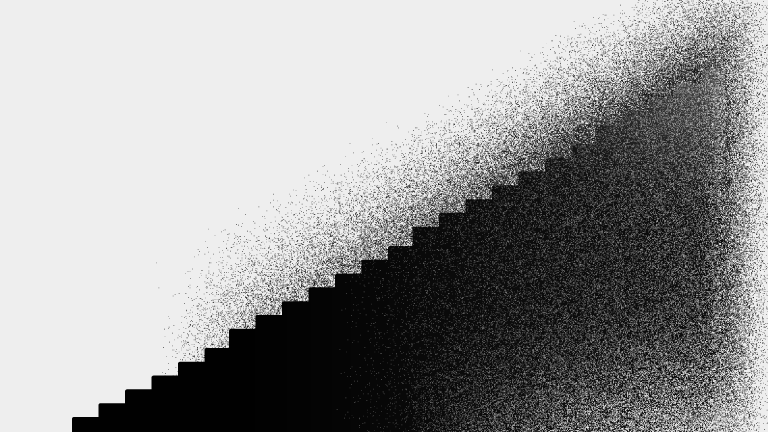
Write a Shadertoy shader that draws this background.

```glsl
// A black staircase climbs to the right across a pale ground, wrapped in
// stippled grain. Flights of seven steps repeat by floor(); a hash per grain
// cell is compared with smooth density fields. Lengths are in canvas heights.

const vec3 PAPER = vec3(0.933);
const vec3 INK = vec3(0.004);
const float GRAIN_CELLS = 640.0;     // grain cells per canvas height
const int SUBSAMPLES = 4;            // per axis, smooths edges and grain

const vec2 FLIGHT_START = vec2(0.1053, 0.0030);
const vec2 FLIGHT_SIZE = vec2(0.4248, 0.2361);
const vec2 STEP_SIZE = vec2(0.0613, 0.0319);
const float LAST_STEP = 6.0;         // index of the last step in a flight
const float STAIR_LEFT = 0.1667;
const float STAIR_RIGHT = 1.678;
const float CORNER_RADIUS = 0.005;

const float SPRAY_HEIGHT = 0.275;    // reach of dark grain above the stairs
const float SPRAY_GROWTH = 0.51;     // gain in density towards the right
const float SPRAY_MAX = 0.64;        // densest spray above the stairs
const float SPRAY_MAX_LOW = 0.84;    // densest spray beside the stairs
const float SPECK_FADE = 0.4;        // how pale a dark speck may be
const float DUST_AMOUNT = 0.22;      // light grain inside the stairs
const float FLOOR_GLOW = 0.65;       // light grain at the lower right
const float FLOOR_GLOW_TOP = 0.352;
const float HAZE_AMOUNT = 0.24;      // flat grey on the highest steps
const float LIFT_AMOUNT = 0.045;     // faint grey away from the lower left

float hash(vec2 cell) {
    vec3 q = fract(cell.xyx * 0.1031);
    q += dot(q, q.yzx + 33.33);
    return fract((q.x + q.y) * q.z);
}

bool insideStairs(vec2 p) {
    float flight = floor((p.x - FLIGHT_START.x) / FLIGHT_SIZE.x);
    vec2 local = p - FLIGHT_START - flight * FLIGHT_SIZE;
    float stepIndex = min(floor(local.x / STEP_SIZE.x), LAST_STEP);
    vec2 fromCorner = vec2(1.0, -1.0) * (local - stepIndex * STEP_SIZE);
    float corner = length(max(CORNER_RADIUS - fromCorner, 0.0)) - CORNER_RADIUS;
    return corner < 0.0 && p.x > STAIR_LEFT && p.x < STAIR_RIGHT;
}

// Share of dark grain around the stairs
float sprayDensity(vec2 p) {
    float slope = FLIGHT_SIZE.y / FLIGHT_SIZE.x;
    float above = p.y - FLIGHT_START.y - slope * (p.x - FLIGHT_START.x);
    float falloff = clamp(1.0 - above / SPRAY_HEIGHT, 0.0, 1.0);
    float limit = mix(SPRAY_MAX_LOW, SPRAY_MAX, smoothstep(-0.25, 0.0, above));
    float peak = clamp(SPRAY_GROWTH * p.x - 0.03, 0.0, limit);
    return peak * smoothstep(0.35, 0.6, p.x) * falloff * falloff;
}

// Share of light grain rising from the lower right
float floorGlow(vec2 p) {
    float across = clamp((p.x - 0.926) / 0.972, 0.0, 1.0);
    float depth = max(1.0 - p.y / FLOOR_GLOW_TOP, 0.0);
    return FLOOR_GLOW * across * depth * depth;
}

vec3 shade(vec2 p) {
    vec2 cell = floor(p * GRAIN_CELLS);
    float grain = hash(cell + 17.0);
    float tone = hash(cell + 2311.0);
    float rightFade = 1.0 - smoothstep(1.609, 1.806, p.x);
    float glow = floorGlow(p);

    // Dark specks on the pale ground
    if (!insideStairs(p)) {
        float dark = sprayDensity(p) * rightFade * (1.0 - glow);
        float chance = dark / (1.0 - 0.5 * SPECK_FADE);
        return grain < chance ? mix(INK, PAPER, tone * SPECK_FADE) : PAPER;
    }

    // Light specks on the stairs, dim and soft where the light is weak
    float dust = DUST_AMOUNT * pow(clamp((p.x - 0.764) / 0.903, 0.0, 1.0), 1.5);
    float light = 1.0 - (1.0 - dust - glow) * mix(1.0, rightFade, 0.9);
    float brightness = mix(0.38, 0.95, smoothstep(0.0, 0.5, light));
    float chance = light / brightness;
    float haze = HAZE_AMOUNT * smoothstep(1.11, 1.69, p.x)
               * smoothstep(0.468, 0.861, p.y)
               + LIFT_AMOUNT * smoothstep(0.5, 1.2, p.x);
    vec3 base = mix(INK, PAPER, haze);
    float speck = min(brightness * mix(0.7, 1.3, tone), 1.0);
    return grain < chance ? mix(base, PAPER, speck) : base;
}

void mainImage(out vec4 fragColor, in vec2 fragCoord) {
    vec2 pixel = floor(fragCoord);
    vec3 sum = vec3(0.0);
    for (int j = 0; j < SUBSAMPLES; j++) {
        for (int i = 0; i < SUBSAMPLES; i++) {
            vec2 offset = (vec2(i, j) + 0.5) / float(SUBSAMPLES);
            sum += shade((pixel + offset) / iResolution.y);
        }
    }
    fragColor = vec4(sum / float(SUBSAMPLES * SUBSAMPLES), 1.0);
}
```
